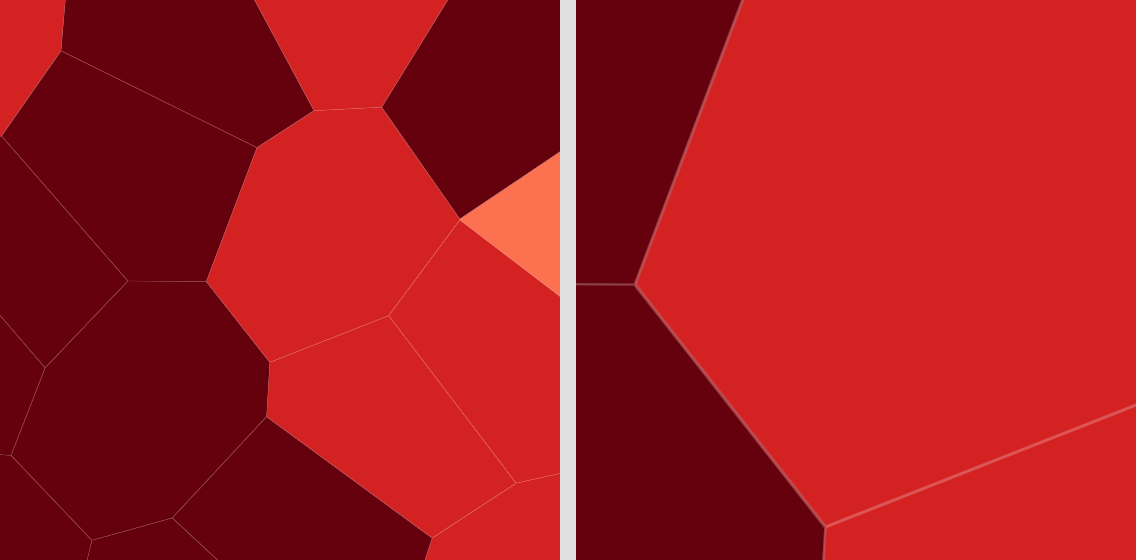
Left: the whole. Right: its middle third, enlarged.
Reproduce this background procedurally as a WebGL 1 fragment shader.

```glsl
precision highp float;

uniform vec2 u_resolution;

#define GRID 3.0
#define JITTER 0.42
#define SEAM_WIDTH 0.00195
#define SEARCH 2
#define RED_START 2.2
#define RED_END 3.3
#define CORAL_START 3.74
#define CORNER_START 2.5
#define DARK vec3(0.395, 0.0, 0.05)
#define RED vec3(0.83, 0.13, 0.13)
#define CORAL vec3(0.99, 0.445, 0.315)
#define PAPER vec3(1.0)

// Seed point of a grid cell, displaced by sines.
vec2 cellSeed(vec2 id) {
  vec2 phase = vec2(dot(id, vec2(2.3, 4.1)) + 0.6,
                    dot(id, vec2(3.7, 1.9)) + 1.2);
  return id + 0.5 + JITTER * sin(phase);
}

// Colour by slanted bands across the seeds, plus one warm corner.
vec3 cellColor(vec2 seed) {
  float band = seed.x + 0.35 * seed.y;
  float warm = step(RED_START, band) * step(band, RED_END);
  warm = max(warm, step(CORNER_START, seed.y - seed.x));
  return mix(mix(DARK, RED, warm), CORAL, step(CORAL_START, band));
}

void main() {
  vec2 p = GRID * gl_FragCoord.xy / min(u_resolution.x, u_resolution.y);
  vec2 base = floor(p);

  // Nearest seed owns this point.
  vec2 owner = vec2(0.0);
  float nearest = 1e3;
  for (int j = -SEARCH; j <= SEARCH; j++) {
    for (int i = -SEARCH; i <= SEARCH; i++) {
      vec2 seed = cellSeed(base + vec2(float(i), float(j)));
      float dist = distance(p, seed);
      if (dist < nearest) {
        nearest = dist;
        owner = seed;
      }
    }
  }

  // Closest straight border and the cell beyond it.
  vec2 neighbor = owner;
  vec2 normal = vec2(1.0, 0.0);
  float border = 1e3;
  for (int j = -SEARCH; j <= SEARCH; j++) {
    for (int i = -SEARCH; i <= SEARCH; i++) {
      vec2 seed = cellSeed(base + vec2(float(i), float(j)));
      vec2 gap = seed - owner;
      if (dot(gap, gap) > 1e-4) {
        vec2 dir = normalize(gap);
        float dist = dot(0.5 * (owner + seed) - p, dir);
        if (dist < border) {
          border = dist;
          neighbor = seed;
          normal = dir;
        }
      }
    }
  }

  // Soft edges, with paper showing faintly where two coverages meet.
  float width = SEAM_WIDTH * (abs(normal.x) + abs(normal.y));
  float coverage = clamp(0.5 + border / (GRID * width), 0.0, 1.0);
  vec3 color = mix(cellColor(neighbor), cellColor(owner), coverage);
  color = mix(color, PAPER, coverage * (1.0 - coverage));
  gl_FragColor = vec4(color, 1.0);
}
```
